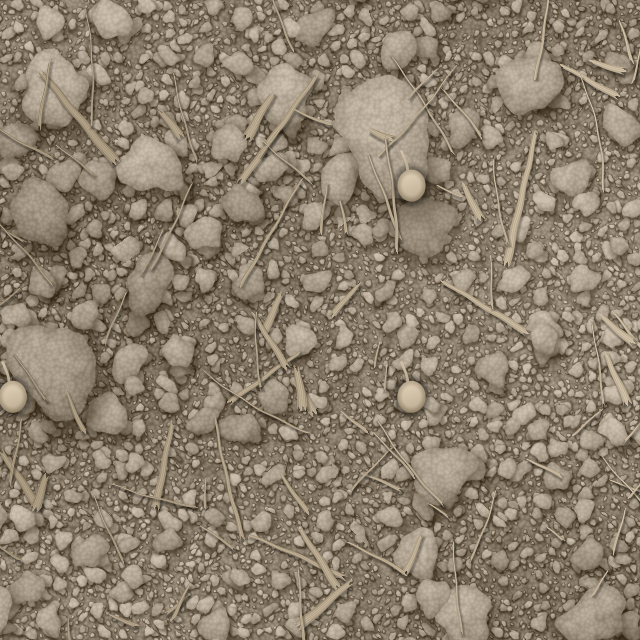
Give the GLSL for this texture, as a three.js fragment shader.

```glsl
// Dry cloddy soil strewn with broken straw and a few pale bulbs.
varying vec2 vUv;

vec3 hash3(vec2 p) {
  vec3 q = fract(p.xyx * vec3(0.1031, 0.1030, 0.0973));
  q += dot(q, q.yxz + 33.33);
  return fract((q.xxy + q.yzz) * q.zyx);
}

mat2 rotation(float a) {
  return mat2(cos(a), -sin(a), sin(a), cos(a));
}

// Cellular noise: distance to the nearest scattered point.
float cellular(vec2 p) {
  vec2 id = floor(p);
  float nearest = 2.0;
  for (int y = -1; y <= 1; y++) {
    for (int x = -1; x <= 1; x++) {
      vec2 cell = id + vec2(x, y);
      nearest = min(nearest, distance(p, cell + hash3(cell).xy));
    }
  }
  return nearest;
}

// Lays one size of lumpy, top-lit clods and their shadows over the tone.
float addClods(float tone, vec2 p, float freq, float share, float grain) {
  vec2 g = p * freq;
  float nearest = 9.0, shadeDist = 9.0, edge = 0.1, lit = 0.0;
  for (int y = -1; y <= 1; y++) {
    for (int x = -1; x <= 1; x++) {
      vec2 cell = floor(g) + vec2(x, y);
      vec3 h = hash3(cell + freq * 7.0);
      vec3 k = hash3(cell + freq * 3.0 + 51.0);
      if (k.x > share) continue;
      float radius = mix(0.27, 0.56, h.z * h.z);
      vec2 o = (g - cell - 0.2 - 0.6 * h.xy) / radius;
      vec2 q = rotation(k.y * 6.28) * o * vec2(1.0, 1.0 + 0.3 * k.z);
      float a = atan(q.y, q.x + 0.0001);
      float outline = 1.0 + 0.09 * sin(2.0 * a + h.x * 6.0)
        + 0.08 * sin(3.0 * a + h.y * 6.0) + 0.05 * sin(5.0 * a + k.z * 6.0);
      float d = length(q) / outline;
      shadeDist = min(shadeDist, d + 0.22 * dot(o, vec2(-0.4, 0.9)));
      if (d < nearest) {
        nearest = d;
        edge = min(0.0028 * freq / radius, 0.7);
        lit = 0.62 + 0.07 * dot(o, vec2(-0.4, 0.9)) + 0.10 * (k.y - 0.5);
      }
    }
  }
  tone *= 1.0 - 0.36 * (1.0 - smoothstep(0.75, 1.4, shadeDist));
  lit += grain - 0.14 * pow(min(nearest, 1.2), 4.0);
  return mix(lit, tone, smoothstep(1.0 - edge, 1.0, nearest));
}

// One bent, fibrous stalk with a shadow below it.
vec3 addStraw(vec3 color, vec2 p, float seed) {
  vec3 h = hash3(vec2(seed, 17.0));
  vec3 k = hash3(vec2(seed, 71.0));
  float width = mix(0.0011, 0.0062, k.y * k.y * k.y);
  float len = mix(0.018, 0.09, k.x * k.x) + 6.0 * width * k.x;
  mat2 turn = rotation(1.75 + 2.3 * (h.z - 0.5));
  vec2 q = turn * (p - h.xy);
  float bend = (k.z - 0.5) * 2.5 * (1.0 - smoothstep(0.001, 0.004, width));
  q.y += bend * q.x * q.x + 0.0008 * sin(q.x * 90.0 + seed);
  float taper = width * (1.0 - 0.35 * q.x / len);
  float ragged = 0.004 * sin(q.y * 900.0 + seed);
  float d = max(abs(q.x) - len + ragged, abs(q.y) - taper);
  vec2 s = q + turn * vec2(-0.002, 0.004);
  float shadow = max(abs(s.x) - len, abs(s.y) - taper);
  color *= 1.0 - 0.30 * (1.0 - smoothstep(-0.001, 0.004, shadow));
  float fibre = 0.03 * sin(q.y * 2200.0 + 2.0 * sin(q.x * 40.0));
  vec3 straw = vec3(0.73, 0.67, 0.57) + fibre + 0.14 * (h.x - 0.5);
  straw -= 0.10 * smoothstep(0.3, 1.0, abs(q.y) / taper);
  return mix(straw, color, smoothstep(-0.0006, 0.0012, d));
}

// A round pale bulb with a thin curled shoot.
vec3 addBulb(vec3 color, vec2 p, vec2 center) {
  vec2 o = p - center;
  float body = length(o * vec2(1.0, 0.88)) - 0.022;
  float curl = abs(o.x + 0.012 - 0.006 * sin(o.y * 70.0)) - 0.0022;
  float shoot = max(curl, abs(o.y - 0.03) - 0.025);
  color *= 1.0 - 0.35 * (1.0 - smoothstep(0.0, 0.012, body));
  float light = 0.07 * dot(o, vec2(-0.3, 0.9)) / 0.022;
  vec3 skin = vec3(0.81, 0.75, 0.65) + light;
  skin -= 0.16 * smoothstep(-0.010, 0.0, body);
  return mix(skin, color, smoothstep(-0.001, 0.001, min(body, shoot)));
}

void main() {
  vec2 p = vUv;
  vec2 rough = p + 0.0030 * sin(p.yx * 63.0 + vec2(0.0, 2.0))
    + 0.0017 * sin(p.yx * 147.0 + 4.0 * sin(p * 31.0));
  float grain = 0.11 * (0.45 - cellular(p * 160.0))
    + 0.06 * (0.45 - cellular(rough * 61.0))
    + 0.07 * (0.45 - cellular(rough.yx * 33.0));
  float patches = 0.14 * sin(p.x * 7.0 + 2.0 * sin(p.y * 5.0));

  // Soil, from crumbs up to large clods.
  float tone = 0.45 + 1.5 * grain;
  tone = addClods(tone, rough, 85.0, 0.85, grain);
  tone = addClods(tone, rough, 48.0, 0.65 + patches, grain);
  tone = addClods(tone, rough, 29.0, 0.54 + patches, grain);
  tone = addClods(tone, rough, 17.0, 0.40 + patches, grain);
  tone = addClods(tone, rough, 10.0, 0.24, grain);
  tone = addClods(tone, rough, 5.5, 0.15, grain);
  tone += 0.04 * sin(p.x * 4.0 + 1.0) * sin(p.y * 5.0 + 2.0);
  tone = 0.56 + 0.98 * (tone - 0.485);
  vec3 color = clamp(tone, 0.2, 0.80) - vec3(0.0, 0.05, 0.12);

  for (int i = 0; i < 95; i++) color = addStraw(color, p, float(i) + 1.0);
  for (int i = 0; i < 3; i++) {
    float n = float(i);
    vec2 center = vec2(n < 2.0 ? 0.643 : 0.02, 0.71 - 0.33 * min(n, 1.0));
    color = addBulb(color, p, center);
  }
  gl_FragColor = vec4(color, 1.0);
}
```
